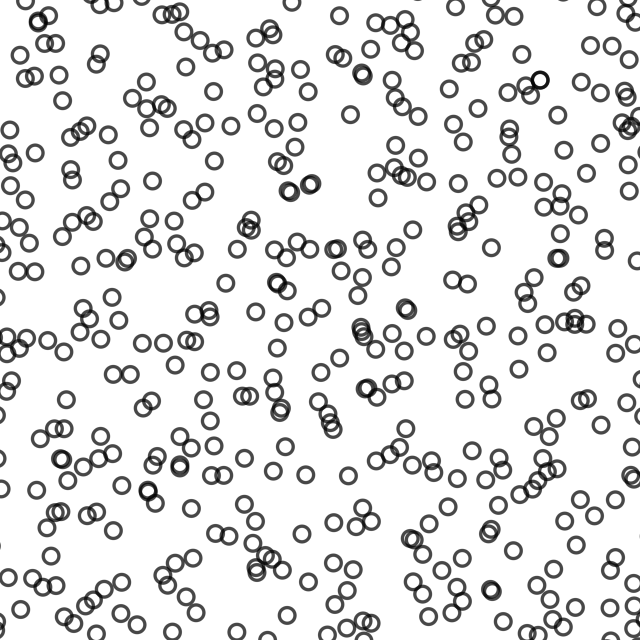
A Shadertoy shader for this pattern:

```glsl
// Scattered translucent dark rings of one size on a white ground.
// Each grid cell owns one ring, displaced by up to about one cell; rings are
// layered by multiplying their transmittance, so overlaps grow darker.

const float CELLS       = 20.8;    // grid cells per canvas height
const float JITTER      = 1.9;     // width of the random displacement, in cells
const float RING_RADIUS = 0.0122;  // centre line of the stroke
const float RING_STROKE = 0.0052;  // stroke width
const float INK_OPACITY = 0.72;
const float EDGE_PIXELS = 0.7;     // half width of the smoothed edge
const int   REACH       = 2;       // neighbouring cells searched per side
const uint  SEED        = 17u;
const vec3  PAPER       = vec3(1.0);
const vec3  INK         = vec3(0.0);

// Integer hash: two uniform values in 0..1 for each cell.
vec2 hash2(ivec2 cell) {
    uvec2 v = uvec2(cell + 1024) + SEED * uvec2(131u, 977u);
    v = v * 1664525u + 1013904223u;
    v.x += v.y * 1664525u;
    v.y += v.x * 1664525u;
    v ^= v >> 16u;
    v.x += v.y * 1664525u;
    v.y += v.x * 1664525u;
    v ^= v >> 16u;
    return vec2(v & 0xffffu) / 65536.0;
}

// Signed distance to a ring stroke around the origin.
float ringDistance(vec2 p) {
    return abs(length(p) - RING_RADIUS) - 0.5 * RING_STROKE;
}

void mainImage(out vec4 fragColor, in vec2 fragCoord) {
    vec2 p = fragCoord / iResolution.y;
    float edge = EDGE_PIXELS / iResolution.y;
    ivec2 home = ivec2(floor(p * CELLS));

    // Light left after passing through every ring near this point.
    float transmittance = 1.0;
    for (int y = -REACH; y <= REACH; y++) {
        for (int x = -REACH; x <= REACH; x++) {
            ivec2 cell = home + ivec2(x, y);
            vec2 offset = 0.5 + JITTER * (hash2(cell) - 0.5);
            vec2 centre = (vec2(cell) + offset) / CELLS;
            float coverage = 1.0 - smoothstep(-edge, edge, ringDistance(p - centre));
            transmittance *= 1.0 - INK_OPACITY * coverage;
        }
    }

    fragColor = vec4(mix(INK, PAPER, transmittance), 1.0);
}
```
